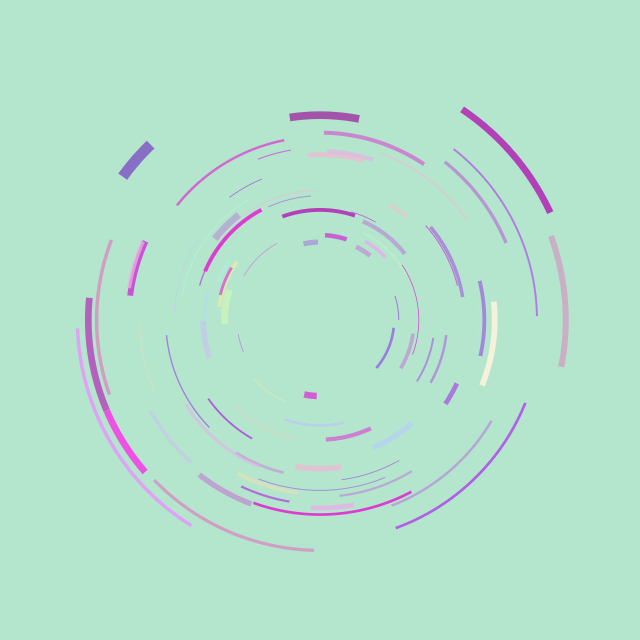
Reproduce this background procedurally as a three.js fragment shader.

```glsl
// Concentric translucent arcs in violet, magenta and pastels on a flat mint ground.
#define ARC_COUNT 64
#define INNER_RADIUS 0.113
#define OUTER_RADIUS 0.315
#define THIN 0.0012
#define THICK 0.0105
#define SHORT_SPAN 8.0
#define LONG_SPAN 58.0
#define PASTEL_SHARE 0.35
#define SEED 3.7

varying vec2 vUv;

const vec3 MINT = vec3(0.706, 0.902, 0.808);
const vec3 PLUM = vec3(0.70, 0.25, 0.72);
const vec3 VIOLET = vec3(0.56, 0.33, 0.90);
const vec3 ORCHID = vec3(0.69, 0.38, 0.89);
const vec3 MAGENTA = vec3(0.87, 0.23, 0.82);
const vec3 ROSE = vec3(0.82, 0.62, 0.77);
const vec3 LILAC = vec3(0.87, 0.64, 0.96);
const vec3 CREAM = vec3(0.96, 0.95, 0.86);

float hash(float n) {
  return fract(sin(n * 12.9898 + SEED) * 43758.5453);
}

// Coverage of a square-ended arc; polar holds radius and angle in degrees.
float arc(vec2 polar, float radius, float from, float to, float width, float pixel) {
  float turn = abs(mod(polar.y - 0.5 * (from + to) + 180.0, 360.0) - 180.0);
  float along = radians(turn - 0.5 * (to - from)) * polar.x;
  float across = abs(polar.x - radius) - 0.5 * width;
  return clamp(0.5 - max(along, across) / pixel, 0.0, 1.0);
}

// Violet to magenta, with a share of pale rainbow tints.
vec3 arcColor(float id) {
  float tone = hash(id + 0.61);
  vec3 vivid = mix(VIOLET, MAGENTA, tone);
  vec3 pastel = 0.83 + 0.14 * cos(6.2832 * (tone + vec3(0.0, 0.33, 0.67)));
  return mix(vivid, pastel, step(hash(id + 0.83), PASTEL_SHARE));
}

// Scattered arcs, one per thin ring; wide ones are shorter.
vec3 scatteredArcs(vec3 color, vec2 polar, float pixel) {
  for (int i = 0; i < ARC_COUNT; i++) {
    float id = float(i) + 1.0;
    float ring = (float(i) + hash(id)) / float(ARC_COUNT);
    float radius = mix(INNER_RADIUS, OUTER_RADIUS, ring);
    float weight = hash(id + 0.17);
    float width = mix(THIN, THICK, weight * weight);
    float span = mix(SHORT_SPAN, LONG_SPAN, hash(id + 0.29) * (1.0 - 0.6 * weight));
    float from = 360.0 * hash(id + 0.43);
    float opacity = mix(0.3, 0.9, hash(id + 0.71));
    float cover = arc(polar, radius, from, from + span, width, pixel);
    color = mix(color, arcColor(id), cover * opacity);
  }
  return color;
}

// Large arcs that frame the composition.
vec3 framingArcs(vec3 color, vec2 polar, float pixel) {
  // Right side
  color = mix(color, PLUM, arc(polar, 0.397, 25.0, 56.0, 0.0105, pixel));
  color = mix(color, ROSE, 0.75 * arc(polar, 0.384, -11.0, 20.0, 0.0095, pixel));
  color = mix(color, ORCHID, 0.8 * arc(polar, 0.339, 1.0, 52.0, 0.003, pixel));
  color = mix(color, CREAM, arc(polar, 0.273, -22.0, 6.0, 0.009, pixel));

  // Top and upper left
  color = mix(color, VIOLET * 0.85, 0.75 * arc(polar, 0.381, 134.0, 144.0, 0.017, pixel));
  color = mix(color, PLUM * 0.9, 0.85 * arc(polar, 0.320, 79.0, 98.5, 0.012, pixel));

  // Left and lower left
  color = mix(color, PLUM, 0.8 * arc(polar, 0.362, 174.5, 203.0, 0.0105, pixel));
  color = mix(color, MAGENTA * 1.1, 0.9 * arc(polar, 0.362, 203.0, 221.0, 0.0105, pixel));
  color = mix(color, LILAC, arc(polar, 0.379, 182.0, 238.0, 0.0055, pixel));
  color = mix(color, ROSE, arc(polar, 0.349, 159.0, 199.5, 0.0055, pixel));

  // Bottom
  color = mix(color, ROSE, arc(polar, 0.360, 224.0, 268.5, 0.005, pixel));
  color = mix(color, MAGENTA, arc(polar, 0.304, 250.0, 298.0, 0.0042, pixel));
  color = mix(color, ORCHID, arc(polar, 0.346, 290.0, 338.0, 0.0042, pixel));

  // Inner crown
  color = mix(color, PLUM, arc(polar, 0.172, 71.5, 110.0, 0.006, pixel));
  return mix(color, MAGENTA, arc(polar, 0.195, 118.0, 157.0, 0.006, pixel));
}

void main() {
  vec2 p = vUv - 0.5;
  float pixel = max(fwidth(vUv.x), 0.0001);
  vec2 polar = vec2(length(p), degrees(atan(p.y, p.x)));

  vec3 color = scatteredArcs(MINT, polar, pixel);
  color = framingArcs(color, polar, pixel);
  gl_FragColor = vec4(color, 1.0);
}
```
